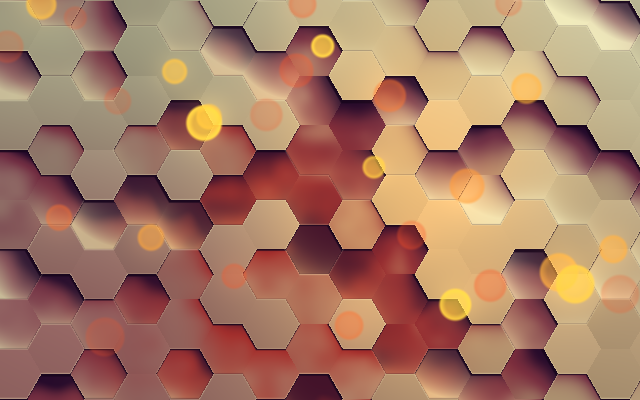
This background is drawn by a Shadertoy shader. Its source:

```glsl
// Raised and sunken hexagon tiles with side light, red shadows and glowing bokeh discs.

const float PITCH = 0.1242;                      // tile height, in canvas heights
const vec2 HALF_STEP = PITCH * vec2(0.8660254, 0.5);
const vec2 GRID_ORIGIN = vec2(0.140, 0.0037);
const vec2 LIGHT = vec2(0.45, 0.893);            // light comes from the upper right
const float BOKEH_COUNT = 28.0;

const vec3 PLUM = vec3(0.13, 0.03, 0.16);
const vec3 WINE = vec3(0.42, 0.18, 0.27);
const vec3 CRIMSON = vec3(0.64, 0.18, 0.17);
const vec3 AMBER = vec3(0.97, 0.77, 0.49);
const vec3 PALE = vec3(0.98, 0.96, 0.77);

float hash(vec2 p) {
    vec3 q = fract(p.xyx * vec3(0.1031, 0.1030, 0.0973));
    q += dot(q, q.yzx + 33.33);
    return fract((q.x + q.y) * q.z);
}

float noise(vec2 p) {
    vec2 i = floor(p), f = fract(p);
    f = f * f * (3.0 - 2.0 * f);
    return mix(mix(hash(i), hash(i + vec2(1, 0)), f.x),
               mix(hash(i + vec2(0, 1)), hash(i + vec2(1, 1)), f.x), f.y);
}

float blob(vec2 p, vec2 center, vec2 size) {
    vec2 d = (p - center) / size;
    return exp(-dot(d, d));
}

// Centre of the nearest tile in a flat-topped hexagon grid
vec2 tileCenter(vec2 p) {
    vec2 period = 2.0 * HALF_STEP;
    vec2 a = floor(p / period + 0.5) * period;
    vec2 b = (floor(p / period) + 0.5) * period;
    return distance(p, a) < distance(p, b) ? a : b;
}

// Four levels, so that some neighbours lie flush
float tileHeight(vec2 center) {
    vec2 id = floor(center / HALF_STEP + 0.5);
    return floor(4.0 * hash(id + 57.0)) / 3.0;
}

// Tile tops: cool at the top and right, mauve at lower left, amber in the middle
vec3 surfaceColor(vec2 p, float aspect) {
    float up = smoothstep(0.15, 0.95, p.y);
    vec3 left = mix(vec3(0.57, 0.39, 0.38), vec3(0.63, 0.62, 0.51), up);
    vec3 right = mix(vec3(0.69, 0.59, 0.46), vec3(0.74, 0.73, 0.60), up);
    vec3 color = mix(left, right, smoothstep(0.1, 0.9, p.x / aspect));
    return mix(color, AMBER, 0.95 * blob(p, vec2(1.04, 0.54), vec2(0.36, 0.44)));
}

// Warm red region: a broad diagonal patch and a strip along the bottom
float warmZone(vec2 p) {
    float patchGlow = blob(p + vec2(0.0, 0.25 * (p.x - 0.7)), vec2(0.68, 0.46), vec2(0.42, 0.30));
    return min(1.0, patchGlow + blob(p, vec2(0.72, 0.05), vec2(0.48, 0.24)));
}

vec3 shadowRamp(vec3 base, float shade, float warmth) {
    vec3 color = mix(base, mix(WINE, CRIMSON, warmth), smoothstep(0.0, 0.62, shade));
    return mix(color, PLUM, smoothstep(0.5, 1.25, shade) * (1.0 - 0.25 * warmth));
}

vec3 hexTiles(vec2 p, float aspect, float pixel) {
    vec2 g = p - GRID_ORIGIN;
    vec2 center = tileCenter(g);
    vec2 local = g - center;
    float height = tileHeight(center);
    float warmth = warmZone(p);
    float cloud = noise(p * 9.0) * 0.6 + noise(p * 21.0) * 0.4;

    // Sunken tiles are dim, and red all over in the warm zone
    float depth = 1.0 - smoothstep(0.1, 0.95, height);
    float dimSide = 1.0 - smoothstep(0.2, 1.3, p.x);
    float shade = depth * (warmth * (0.45 + 0.8 * cloud) + 0.35 * dimSide * cloud);
    float glow = 0.0, darkLine = 0.0, lightLine = 0.0;

    for (int k = 0; k < 6; k++) {
        float angle = radians(30.0 + 60.0 * float(k));
        vec2 n = vec2(cos(angle), sin(angle));
        float edge = 0.5 * PITCH - dot(local, n);
        float rise = tileHeight(center + n * PITCH) - height;
        float facing = dot(n, LIGHT);
        float wall = max(rise, 0.0);
        float falloff = exp(-edge / (0.014 + 0.036 * wall));
        shade += wall * max(facing, 0.0) * falloff * (0.95 + 0.7 * cloud);
        glow += wall * max(-facing, 0.0) * falloff;
        // Contact shadow beside a raised tile, fine highlight on its rim
        float width = 0.0012 + 0.006 * wall * smoothstep(0.2, 0.9, facing);
        float contact = 1.0 - smoothstep(width - pixel, width + pixel, edge);
        darkLine = max(darkLine, contact * smoothstep(0.0, 0.3, wall) * (facing > 0.0 ? 0.9 : 0.3));
        float rim = 1.0 - smoothstep(0.0, 0.0015 + pixel, edge);
        lightLine = max(lightLine, rim * smoothstep(0.0, 0.6, -rise));
    }

    vec3 base = surfaceColor(p, aspect);
    base *= 0.95 + 0.08 * hash(floor(center / HALF_STEP + 0.5)) + 0.5 * dot(local, LIGHT);
    vec3 color = shadowRamp(base, shade, warmth);
    vec3 glowColor = mix(PALE, AMBER, warmth) * mix(0.85, 1.0, smoothstep(0.1, 0.9, p.x));
    color = mix(color, glowColor, clamp(glow * (1.0 - 0.55 * warmth), 0.0, 0.85));
    color = mix(color, PLUM * 0.7, darkLine);
    return mix(color, PALE, 0.3 * lightLine);
}

// Soft disc with a brighter rim
float bokehDisc(float d, float radius, float blur) {
    float disc = 1.0 - smoothstep(radius - blur, radius + blur, d);
    return disc * (0.72 + 0.28 * smoothstep(0.55, 0.95, d / radius));
}

vec3 addBokeh(vec3 color, vec2 p, float aspect, float pixel) {
    for (float i = 0.0; i < BOKEH_COUNT; i++) {
        vec2 center = vec2((i + hash(vec2(i, 3.0))) / BOKEH_COUNT * aspect, hash(vec2(i, 17.0)));
        float radius = mix(0.028, 0.054, hash(vec2(i, 29.0)) * (1.0 - 0.5 * center.y));
        float heat = hash(vec2(i, 41.0));
        float disc = bokehDisc(distance(p, center), radius, 0.002 + pixel);
        vec3 tint = mix(vec3(0.98, 0.32, 0.14), vec3(1.0, 0.84, 0.25), smoothstep(0.4, 0.95, heat));
        color = mix(color, tint, disc * mix(0.25, 0.95, heat * heat));
        color += tint * 0.10 * heat * blob(p, center, vec2(radius * 1.6));
    }
    return color;
}

void mainImage(out vec4 fragColor, in vec2 fragCoord) {
    float pixel = 1.0 / iResolution.y;
    float aspect = iResolution.x * pixel;
    vec2 p = fragCoord * pixel;
    vec3 color = addBokeh(hexTiles(p, aspect, pixel), p, aspect, pixel);
    fragColor = vec4(clamp(color, 0.0, 1.0), 1.0);
}
```
